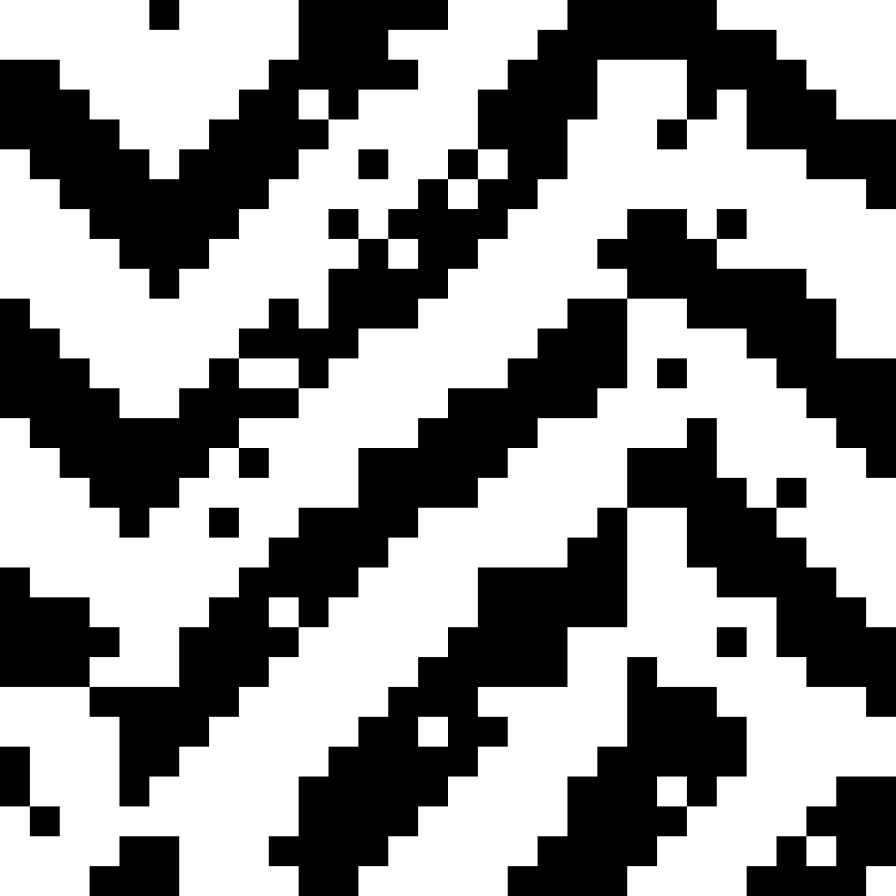
Reproduce this pattern procedurally as a WebGL 2 fragment shader.

```glsl
#version 300 es
precision highp float;
// Blocky black and white labyrinth of diagonal bands with stray cells.

uniform vec2 u_resolution;
out vec4 fragColor;

const vec3 INK = vec3(0.0);
const vec3 PAPER = vec3(1.0);
const float GRID = 30.0;          // cells across the canvas
const float BANDS = 4.7;          // bands per canvas length
const float BAND_SPREAD = 0.9;    // variation of the band count
const float RISING = -0.68;       // normal angle of the rising bands
const float FALLING = 0.80;       // normal angle of the falling bands
const float ANGLE_SPREAD = 0.65;  // variation of the normal angles
const float THRESHOLD = -0.19;    // field level below which a cell is ink
const float ROUGHNESS = 0.45;     // ragged band edges
const float HOLES = 0.03;         // share of ink cells knocked out
const float SPECKS = 0.003;       // share of paper cells inked
const int WAVES = 6;
const float TAU = 6.28318;

float hash(vec2 p) {
    return fract(sin(dot(p, vec2(127.1, 311.7))) * 43758.5453);
}

// Sum of similar plane waves, scaled to unit variance.
float bandField(vec2 p, float angle, float seed) {
    float sum = 0.0;
    for (int i = 0; i < WAVES; i++) {
        vec2 key = vec2(float(i), seed);
        float tilt = angle + ANGLE_SPREAD * (hash(key) - 0.5);
        float freq = BANDS + BAND_SPREAD * (hash(key + 17.0) - 0.5);
        float phase = hash(key + 41.0);
        sum += cos(TAU * (freq * dot(p, vec2(cos(tilt), sin(tilt))) + phase));
    }
    return sum / sqrt(0.5 * float(WAVES));
}

// 1 for paper, 0 for ink.
float cellTone(vec2 cell) {
    vec2 p = (cell + 0.5) / GRID;

    // Rising bands in the middle and at the bottom, falling ones at the sides.
    float side = smoothstep(0.20, 0.30, abs(p.x - 0.44));
    side *= smoothstep(0.10, 0.28, p.y);
    vec2 weight = normalize(vec2(1.0 - side, side));
    float field = weight.x * bandField(p, RISING, 3.0)
                + weight.y * bandField(p, FALLING, 8.0);
    field += ROUGHNESS * (hash(cell + 5.0) - 0.5);

    // Stray cells.
    float tone = step(THRESHOLD, field);
    float flipShare = mix(HOLES, SPECKS, tone);
    return hash(cell + 71.0) < flipShare ? 1.0 - tone : tone;
}

void main() {
    vec2 p = GRID * gl_FragCoord.xy / u_resolution.y;
    float pixel = GRID / u_resolution.y;

    // Blend the cells under one pixel by coverage.
    vec2 low = floor(p - 0.5 * pixel);
    vec2 high = floor(p + 0.5 * pixel);
    vec2 cover = clamp(fract(p + 0.5 * pixel) / pixel, 0.0, 1.0);
    float bottom = mix(cellTone(low), cellTone(vec2(high.x, low.y)), cover.x);
    float top = mix(cellTone(vec2(low.x, high.y)), cellTone(high), cover.x);

    fragColor = vec4(mix(INK, PAPER, mix(bottom, top, cover.y)), 1.0);
}
```
